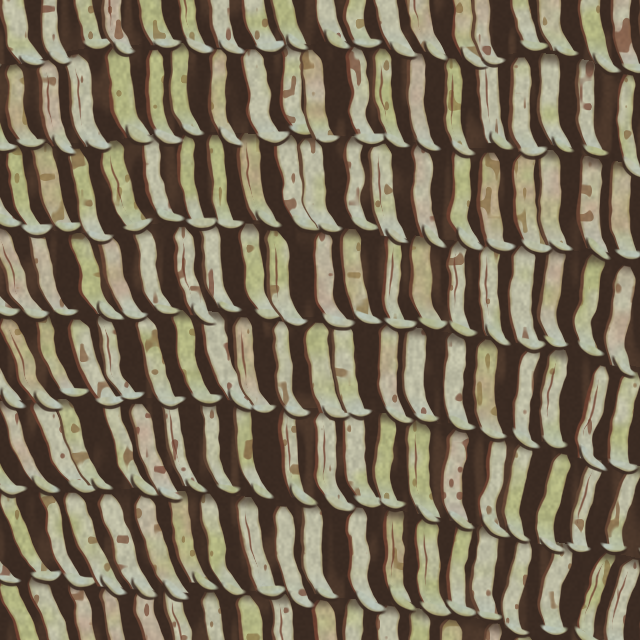
This pattern is drawn by a three.js fragment shader. Its source:

```glsl
// Overlapping rows of leaning cream slats with curled pale feet over dark brown gaps.
varying vec2 vUv;

const float SLATS_ACROSS = 19.0;
const float ROWS_DOWN = 7.0;
const float EDGE = 0.0014;        // half width of a smoothed edge
const float SLAT_MIN = 0.0105;    // half widths of the slats
const float SLAT_MAX = 0.0168;
const float RIM = 0.0045;         // brown line on the left of a slat
const float CURL = 0.017;         // sideways sweep of a slat toward its foot
const vec2 FOOT = vec2(0.0215, 0.0072);

const vec3 DARK = vec3(0.23, 0.17, 0.135);
const vec3 BROWN = vec3(0.38, 0.28, 0.21);
const vec3 RUST = vec3(0.43, 0.24, 0.18);
const vec3 OLIVE = vec3(0.55, 0.48, 0.28);
const vec3 CREAM = vec3(0.74, 0.735, 0.64);
const vec3 LIME = vec3(0.69, 0.70, 0.50);
const vec3 PINK = vec3(0.72, 0.59, 0.52);
const vec3 PEARL = vec3(0.72, 0.76, 0.72);

float hash(vec2 p) {
  vec3 q = fract(p.xyx * 0.1031);
  q += dot(q, q.yzx + 33.33);
  return fract((q.x + q.y) * q.z);
}

float noise(vec2 p) {
  vec2 i = floor(p), f = fract(p);
  f = f * f * (3.0 - 2.0 * f);
  return mix(mix(hash(i), hash(i + vec2(1, 0)), f.x),
             mix(hash(i + vec2(0, 1)), hash(i + vec2(1, 1)), f.x), f.y);
}

float cover(float d) { return 1.0 - smoothstep(-EDGE, EDGE, d); }

// Rows sag toward the right and grow slightly taller there.
float rowPitch(float x) { return 0.135 + 0.018 * x; }

float rowCoord(vec2 p) {
  float top = 0.095 - 0.115 * p.x + 0.13 * p.x * p.x;
  float ripple = 0.16 * (noise(vec2(p.x * 7.0, p.y * 3.0)) - 0.5);
  return (p.y - top) / rowPitch(p.x) + ripple;
}

// Slats fan out: right-leaning at lower left, left-leaning at lower right.
float slant(float x, float row) {
  float t = (row + 0.5) / ROWS_DOWN;
  return 0.05 * (1.0 - t) + (0.4 - 0.75 * x) * smoothstep(-0.1, 0.7, t);
}

float ellipse(vec2 q, vec2 size) { return (length(q / size) - 1.0) * size.y; }

// Painted face of one slat; d is the offset from its axis, s runs down it.
vec3 slatColor(vec2 p, vec2 id, float d, float w, float s) {
  float tint = hash(id + 17.3);
  vec3 c = mix(CREAM, LIME, smoothstep(0.4, 0.75, 0.55 * tint + 0.5 * noise(p * 28.0)));
  c = mix(c, PINK, 0.6 * step(0.72, hash(id + 5.9)) * noise(p * 40.0 + id));
  c *= 0.93 + 0.13 * noise(p * vec2(190.0, 110.0));
  c = mix(c, OLIVE, 0.6 * smoothstep(-0.005, 0.0, abs(d) - w) * noise(p * 45.0 + 8.0));
  c = mix(c, PEARL, 0.6 * smoothstep(0.7, 1.0, s));
  float blotch = smoothstep(0.8, 0.88, noise(p * vec2(75.0, 48.0) + id * 3.7));
  c = mix(c, mix(RUST, OLIVE, tint), 0.7 * blotch);
  float crack = abs(d + 0.3 * w) - 0.0025 * smoothstep(0.1, 0.35, s) * smoothstep(0.85, 0.5, s);
  return mix(c, RUST, 0.8 * step(0.8, hash(id + 31.7)) * cover(crack + 0.001));
}

vec3 paintRow(vec3 col, vec2 p, float row, float f) {
  float pitch = rowPitch(p.x);
  float base = floor((p.x - slant(p.x, row) * (f - 0.5) * pitch) * SLATS_ACROSS);
  for (int i = -2; i <= 2; i++) {
    vec2 id = vec2(base + float(i), row);
    float h = hash(id + 2.1), k = hash(id + 9.4), m = hash(id + 23.8);
    float s = f + 0.13 * (k - 0.5);
    float x0 = (id.x + 0.5 + 0.4 * (h - 0.5)) / SLATS_ACROSS;
    float lean = slant(x0, row) + 0.12 * (m - 0.5);

    // Body: leaning axis, wavering sides, rounded top.
    float sweep = smoothstep(0.6, 1.05, s);
    float axis = x0 + lean * (f - 0.5) * pitch + CURL * sweep * sweep;
    float d = p.x - axis + 0.009 * (noise(vec2(s * 4.0, h * 90.0)) - 0.5);
    d += 0.003 * (noise(p * 70.0) - 0.5);
    float w = mix(SLAT_MIN, SLAT_MAX, m) * smoothstep(-0.07, 0.13, s);
    float ends = max(s - 1.0, 0.01 - s) * pitch;
    float rim = RIM * (0.3 + 1.1 * noise(vec2(s * 3.0, k * 70.0)));
    vec3 rimColor = mix(BROWN, RUST, 0.8 * h);
    col = mix(col, rimColor, cover(max(abs(d + 0.5 * rim) - w - 0.5 * rim, ends)));
    col = mix(col, slatColor(p, id, d, w, s), cover(max(abs(d) - w, ends)));

    // Foot: tilted leaf with a shadow below it.
    vec2 q = vec2(p.x - x0 - lean * 0.5 * pitch - CURL, (s - 0.98) * pitch);
    float a = mix(-0.15, 0.75, hash(id + 41.2));
    q = mat2(cos(a), -sin(a), sin(a), cos(a)) * q;
    q.y += 9.0 * q.x * q.x - 0.002 + 0.003 * (noise(p * 60.0) - 0.5);
    vec2 size = FOOT * mix(0.75, 1.15, h);
    col = mix(col, DARK, 0.9 * cover(ellipse(q - vec2(0.0, 0.004), size + 0.0015)));
    vec3 foot = mix(PEARL, mix(CREAM, LIME, k), noise(p * 55.0));
    foot = mix(foot, OLIVE, 0.6 * smoothstep(0.2, 1.0, q.y / size.y));
    col = mix(col, foot, cover(ellipse(q, size)));
  }
  return col;
}

void main() {
  vec2 p = vec2(vUv.x, 1.0 - vUv.y);
  float r = rowCoord(p), row = floor(r), f = r - row;
  vec3 col = mix(DARK, BROWN, 0.5 * smoothstep(0.55, 0.95, noise(p * vec2(60.0, 14.0))));
  col = paintRow(col, p, row, f);
  col = mix(col, DARK, 0.65 * (1.0 - smoothstep(0.02, 0.16, f)));
  if (f < 0.35) col = paintRow(col, p, row - 1.0, f + 1.0);
  col *= 0.96 + 0.08 * noise(p * 240.0);
  gl_FragColor = vec4(col, 1.0);
}
```
